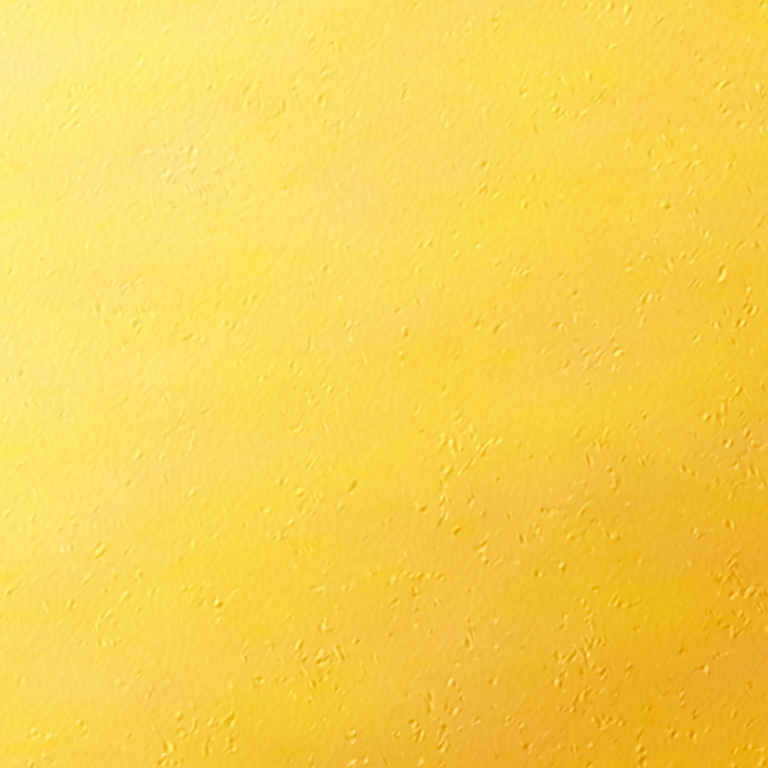
This texture is drawn by a WebGL 2 fragment shader. Its source:

```glsl
#version 300 es
precision highp float;
// Warm yellow painted plaster: a diagonal ramp from pale lemon to deep amber,
// tinted by soft brushed streaks, with sparse flecks and tiny embossed
// wrinkles made from the slope of stretched gradient noise.
uniform vec2 u_resolution;
out vec4 fragColor;

vec2 randomGradient(vec2 cell) {
    vec3 q = fract(cell.xyx * vec3(0.1031, 0.1030, 0.0973));
    q += dot(q, q.yzx + 33.33);
    float angle = 6.2832 * fract((q.x + q.y) * q.z);
    return vec2(cos(angle), sin(angle));
}

// Gradient noise, roughly -1 to 1
float noise(vec2 p) {
    vec2 i = floor(p), f = p - i;
    vec2 u = f * f * f * (f * (f * 6.0 - 15.0) + 10.0);
    vec2 e = vec2(1.0, 0.0);
    float bottom = mix(dot(randomGradient(i), f),
                       dot(randomGradient(i + e.xy), f - e.xy), u.x);
    float top = mix(dot(randomGradient(i + e.yx), f - e.yx),
                    dot(randomGradient(i + e.xx), f - e.xx), u.x);
    return 1.4 * mix(bottom, top, u.y);
}

float fbm(vec2 p) {
    float sum = 0.0, amplitude = 0.6;
    for (int i = 0; i < 4; i++) {
        sum += amplitude * noise(p);
        p = mat2(0.8, 0.6, -0.6, 0.8) * p * 2.1 + 17.3;
        amplitude *= 0.5;
    }
    return sum;
}

vec2 rotate(vec2 p, float angle) {
    float c = cos(angle), s = sin(angle);
    return vec2(c * p.x + s * p.y, c * p.y - s * p.x);
}

// Height of the wrinkles: short strokes that mostly rise to the right,
// giving way in places to steeper ones that lean left
float wrinkleHeight(vec2 p) {
    vec2 scale = vec2(75.0, 150.0);
    float rising = noise(rotate(p, 0.95) * scale + 200.0);
    float leaning = noise(rotate(p, 2.0) * scale + 310.0);
    return mix(rising, leaning, smoothstep(0.0, 0.3, noise(p * 26.0 + 41.0)));
}

void main() {
    vec2 p = gl_FragCoord.xy / u_resolution;
    float drop = 1.0 - p.y;

    // Light falls off to the right and towards the bottom
    float streak = fbm(rotate(p, 0.15) * vec2(2.6, 7.0) + 60.0);
    float shade = 0.5 * p.x + 0.42 * drop * drop + 0.25 * p.x * drop;
    shade += 0.09 * streak + 0.04 * fbm(p * 12.0 + 90.0) - 0.015;

    vec3 color = mix(vec3(1.0, 0.93, 0.53), vec3(0.98, 0.835, 0.30),
                     clamp(shade / 0.44, 0.0, 1.0));
    color = mix(color, vec3(0.925, 0.68, 0.13), smoothstep(0.38, 0.98, shade));

    // Pigment drifts between peach and pure yellow, with a few rich smudges
    float pigment = fbm(rotate(p, 0.2) * vec2(4.0, 8.0) + 130.0);
    color += vec3(0.0, 0.022, -0.10) * pigment;
    float smudge = fbm(rotate(p, 0.2) * vec2(10.0, 26.0) + 170.0);
    color += vec3(0.0, 0.0, -0.07) * smoothstep(0.15, 0.7, smudge);

    // Wrinkles lit from the upper left, broken into flecks in loose groups
    vec2 lightStep = vec2(-0.0014, 0.0009);
    float relief = wrinkleHeight(p - lightStep) - wrinkleHeight(p + lightStep);
    float group = noise(p * 11.0 + 250.0) + 0.4 * noise(p * 27.0 + 280.0);
    float fleck = noise(p * 58.0 + 350.0) + 0.55 * group + 0.15 * (shade - 0.5);
    float strength = 0.13 + smoothstep(0.28, 0.72, fleck)
                   * mix(0.6, 1.4, smoothstep(0.1, 0.8, shade));
    color += vec3(0.08, 0.13, 0.22) * relief * strength;

    // Faint upright grain
    color += vec3(0.008, 0.014, 0.025) * noise(p * vec2(170.0, 75.0) + 400.0);

    fragColor = vec4(clamp(color, 0.0, 1.0), 1.0);
}
```
